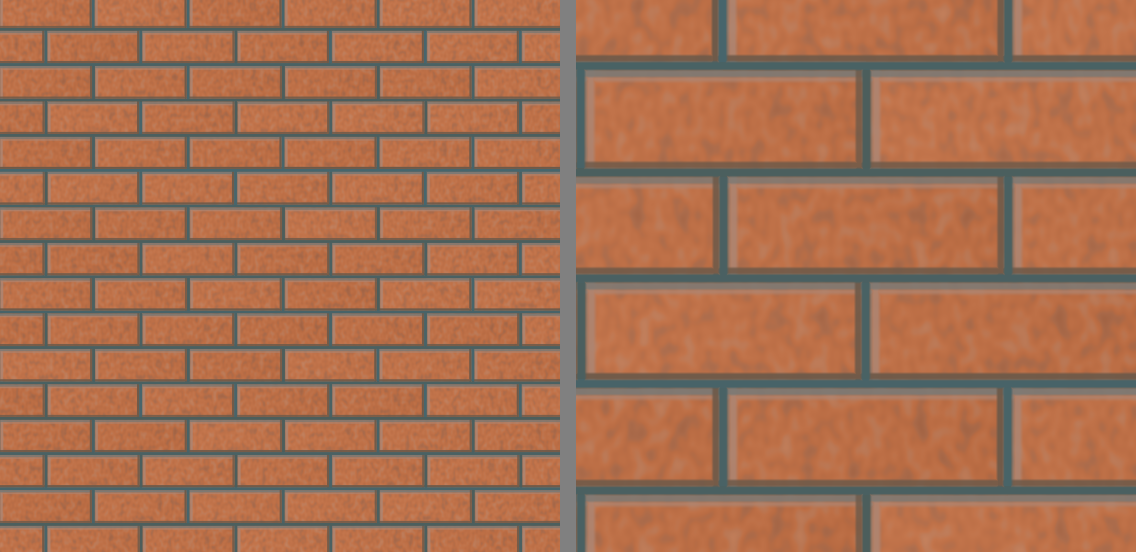
Left, the full canvas; right, a detail of the centre.
A WebGL 1 fragment shader for this texture:

```glsl
precision highp float;
// Running-bond brick wall: long orange bricks with thin teal mortar joints.
// Each joint is a soft profile of shadow, mortar, grey lip and pale edge;
// brick faces are mottled with gradient noise in brick-local space.

#define REPEATS vec2(5.90, 15.61)  // bricks across, courses up
#define ORIGIN vec2(0.516, 0.215)  // grid phase, in bricks
#define JOINT 0.0026               // half mortar width
#define SHADOW 0.0064              // outer reach of the shaded edge
#define LIP vec2(0.0038, 0.0067)   // outer reach of the grey lip
#define PALE vec2(0.0082, 0.0094)  // outer reach of the pale edge
#define SOFT 0.0010                // edge softness
#define WANDER 0.0010              // joint displacement
#define MOTTLE 0.085               // strength of the face mottling

uniform vec2 u_resolution;

float hash(vec2 p) {
  vec3 q = fract(vec3(p.xyx) * 0.1031);
  q += dot(q, q.yzx + 33.33);
  return fract((q.x + q.y) * q.z);
}

vec2 gradient(vec2 cell) {
  float angle = 6.2832 * hash(cell);
  return vec2(cos(angle), sin(angle));
}

float gradientNoise(vec2 p) {
  vec2 i = floor(p), f = fract(p);
  vec2 w = f * f * f * (f * (f * 6.0 - 15.0) + 10.0);
  vec2 e = vec2(1.0, 0.0);
  float low = mix(dot(gradient(i), f), dot(gradient(i + e), f - e), w.x);
  float high = mix(dot(gradient(i + e.yx), f - e.yx),
                   dot(gradient(i + e.xx), f - e.xx), w.x);
  return mix(low, high, w.y);
}

// Soft-edged interval, evaluated on both axes at once.
vec2 band(vec2 x, vec2 from, vec2 to, float soft) {
  return smoothstep(from - soft, from + soft, x)
       - smoothstep(to - soft, to + soft, x);
}

float either(vec2 v) {
  return max(v.x, v.y);
}

void main() {
  vec2 uv = gl_FragCoord.xy / u_resolution;
  vec2 cellSize = vec2(1.0, u_resolution.y / u_resolution.x) / REPEATS;
  float soft = max(SOFT, 0.6 / u_resolution.x);

  // Staggered grid with joints on whole numbers
  vec2 grid = uv * REPEATS + ORIGIN;
  float course = floor(grid.y);
  grid.x += 0.5 * mod(course, 2.0);
  vec2 brick = floor(grid);
  vec2 local = fract(grid);

  // Signed distance to the nearest joints, positive on their lit side
  vec2 nearest = floor(grid + 0.5);
  vec2 d = (grid - nearest) * cellSize * vec2(1.0, -1.0);
  vec2 vary = vec2(hash(vec2(nearest.x, course) + 11.0),
                   hash(vec2(nearest.y, 47.0)));
  d += (vary - 0.5) * WANDER;

  // Brick face: shared blotches, individual grain and a slight tonal drift
  vec2 face = local * cellSize;
  float blotch = gradientNoise(face * 75.0 + 3.7);
  float grain = gradientNoise(face * vec2(150.0, 110.0) + brick * 19.3);
  float tone = blotch * 0.65 + grain * 0.6;
  vec3 clay = vec3(0.745, 0.440, 0.280);
  vec3 dusty = vec3(0.690, 0.455, 0.335);
  vec3 color = mix(clay, dusty, smoothstep(0.08, 0.42, abs(tone)) * 0.7);
  color += tone * MOTTLE * vec3(1.0, 0.85, 0.7);
  color += (hash(brick + 5.0) - 0.5) * 0.018;
  color += 0.015 * (0.5 - local.x);

  // Edge layers, from the face inward to the joint
  vec2 inner = vec2(JOINT);
  float pale = either(band(d, LIP, PALE, soft * 1.5) * vec2(0.9, 0.75));
  float lip = either(band(d, inner, LIP, soft) * mix(vec2(0.55, 0.8), vec2(0.8, 1.0), vary));
  float shade = either(band(d, vec2(-SHADOW), -inner, soft) * mix(vec2(0.8), vec2(1.0), vary));
  float mortar = either(band(d, -inner, inner, soft));

  vec3 greenTeal = vec3(0.300, 0.365, 0.355);
  vec3 blueTeal = vec3(0.275, 0.400, 0.430);
  float mortarTone = d.y > -JOINT && d.y < JOINT ? vary.y : vary.x;
  color = mix(color, vec3(0.680, 0.520, 0.445), pale);
  color = mix(color, vec3(0.490, 0.475, 0.455), lip);
  color = mix(color, vec3(0.430, 0.350, 0.285), shade);
  color = mix(color, mix(greenTeal, blueTeal, mortarTone), mortar);

  gl_FragColor = vec4(clamp(color, 0.0, 1.0), 1.0);
}
```
